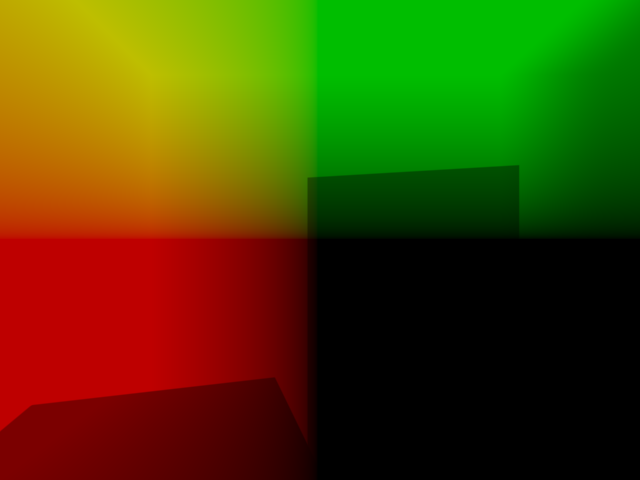
This texture map is drawn by a Shadertoy shader. Its source:

```glsl
// A room in one-point perspective, tinted by surface position, with two shaded blocks.

const vec2 VANISHING = vec2(-0.005, 0.002);  // centre of the perspective
const float LEFT_WALL = 0.347;               // extents of the back wall
const float RIGHT_WALL = 0.380;
const float CEILING = 0.342;
const float PEAK = 0.745;                    // brightest channel value
const float GAMMA = 2.2;
const float RIGHT_DIM = 0.22;                // falloff along the right wall
const float TALL_SHADE = 0.62;
const float LOW_SHADE = 0.65;
const float LOW_TOP_SCALE = 0.75;            // tint scale on the low block

// Tall block: upper corners, the sides drop straight down
const vec2 TALL_A = vec2(-0.026, 0.130);
const vec2 TALL_B = vec2(0.415, 0.156);

// Low block: outline from left to right
const vec2 LOW_A = vec2(-0.667, -0.399);
const vec2 LOW_B = vec2(-0.601, -0.344);
const vec2 LOW_C = vec2(-0.094, -0.286);
const vec2 LOW_D = vec2(0.010, -0.500);

// Smooth coverage of the half plane to the right of the line a to b
float rightOf(vec2 p, vec2 a, vec2 b) {
    vec2 d = normalize(b - a);
    float pixel = 1.0 / iResolution.y;
    return smoothstep(-pixel, pixel, dot(p - a, vec2(d.y, -d.x)));
}

float tallBlock(vec2 p) {
    vec2 down = vec2(0.0, -1.0);
    return rightOf(p, TALL_A, TALL_B)
         * rightOf(p, TALL_A - vec2(0.0, 1.0), TALL_A)
         * rightOf(p, TALL_B, TALL_B + down);
}

float lowBlock(vec2 p) {
    return rightOf(p, LOW_A, LOW_B)
         * rightOf(p, LOW_B, LOW_C)
         * rightOf(p, LOW_C, LOW_D);
}

// Gamma-encoded tint of a position on the room surface
vec2 encode(vec2 tint) {
    return PEAK * pow(clamp(tint, 0.0, 1.0), vec2(1.0 / GAMMA));
}

// Project onto the back wall, side walls or ceiling
vec2 roomTint(vec2 q) {
    float side = max(-q.x / LEFT_WALL, q.x / RIGHT_WALL);
    float nearness = max(1.0, max(side, q.y / CEILING));
    vec2 surface = q / nearness;
    return encode(vec2(-surface.x / LEFT_WALL, surface.y / CEILING));
}

void mainImage(out vec4 fragColor, in vec2 fragCoord) {
    vec2 p = (fragCoord - 0.5 * iResolution.xy) / iResolution.y;
    vec2 q = p - VANISHING;

    // Walls and ceiling
    vec2 color = roomTint(q);
    float beyondCrease = q.x - max(RIGHT_WALL, q.y * RIGHT_WALL / CEILING);
    color *= 1.0 - RIGHT_DIM * smoothstep(0.0, 0.24, beyondCrease);

    // Tall block against the back wall
    color *= mix(1.0, TALL_SHADE, tallBlock(p));

    // Low block in front, tinted along its receding top
    float topRed = LOW_TOP_SCALE * -q.x / max(-q.y, 0.01);
    vec2 lowColor = LOW_SHADE * encode(vec2(topRed, 0.0));
    color = mix(color, lowColor, lowBlock(p));

    fragColor = vec4(color, 0.0, 1.0);
}
```
